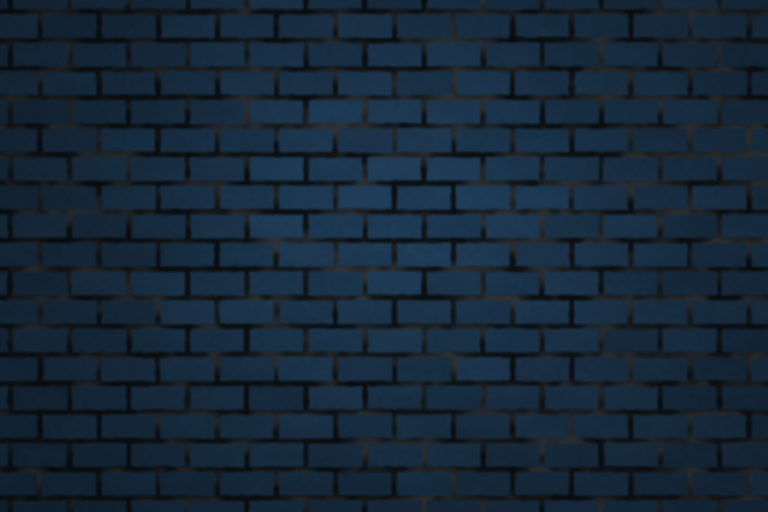
A WebGL 1 fragment shader for this texture:

```glsl
precision mediump float;
// A dim blue brick wall in running bond, seen slightly out of focus under
// a soft central light. Each brick is a rounded-box distance with its own
// tone and size; value noise wears the edges and stains the dark mortar.

uniform vec2 u_resolution;

#define COLUMNS 13.0
#define ROWS 17.9
#define ROW_SHIFT 0.51
#define COLUMN_SHIFT 0.323
#define HALF_JOINT 0.0046
#define SOFTNESS 0.0046
#define CORNER 0.004
#define BRICK_COLOR vec3(0.108, 0.210, 0.305)
#define MORTAR_DARK vec3(0.045, 0.058, 0.070)
#define MORTAR_PALE vec3(0.185, 0.195, 0.205)
#define LIGHT_CENTER vec2(0.52, 0.57)

float hash(vec2 p) {
  return fract(sin(dot(p, vec2(12.9898, 78.233))) * 43758.5453);
}

float noise(vec2 p) {
  vec2 i = floor(p);
  vec2 f = fract(p);
  f = f * f * (3.0 - 2.0 * f);
  float low = mix(hash(i), hash(i + vec2(1.0, 0.0)), f.x);
  float high = mix(hash(i + vec2(0.0, 1.0)), hash(i + vec2(1.0)), f.x);
  return mix(low, high, f.y);
}

float roundedBox(vec2 p, vec2 halfSize, float radius) {
  vec2 q = abs(p) - halfSize + radius;
  return length(max(q, 0.0)) + min(max(q.x, q.y), 0.0) - radius;
}

void main() {
  vec2 uv = gl_FragCoord.xy / u_resolution;
  float aspect = u_resolution.x / u_resolution.y;
  vec2 p = vec2(uv.x * aspect, uv.y);

  // Running bond: even rows move by half a brick
  float row = uv.y * ROWS + ROW_SHIFT;
  float evenRow = 1.0 - mod(floor(row), 2.0);
  float column = uv.x * COLUMNS + COLUMN_SHIFT + 0.5 * evenRow;
  vec2 grid = vec2(column, row);
  vec2 id = floor(grid);
  vec2 cellSize = vec2(aspect / COLUMNS, 1.0 / ROWS);

  // Brick outline with slight differences in size, place and wear
  vec2 jitter = vec2(hash(id + 3.1), hash(id + 7.7)) - 0.5;
  vec2 local = (fract(grid) - 0.5) * cellSize - jitter * 0.0016;
  vec2 halfSize = 0.5 * cellSize - HALF_JOINT - 0.001 * hash(id + 5.3);
  float wear = (noise(p * 70.0) - 0.5) * 0.0024;
  float edge = roundedBox(local, halfSize, CORNER) + wear;
  float brickMask = 1.0 - smoothstep(-SOFTNESS, SOFTNESS, edge);

  // Broad pool of light, weaker toward the left side
  vec2 toLight = (uv - LIGHT_CENTER) * vec2(1.0, 0.85);
  float light = 0.64 + 0.42 * exp(-7.0 * dot(toLight, toLight));
  light *= 0.94 + 0.08 * smoothstep(0.0, 0.4, uv.x);

  // Brick face: per-brick tone, cloudy stains and faint grain
  float tone = 0.93 + 0.14 * hash(id);
  tone += 0.08 * (noise(p * vec2(14.0, 28.0)) - 0.5);
  tone += 0.05 * (noise(p * 120.0) - 0.5);
  vec3 brick = BRICK_COLOR * tone * light;
  brick.r += 0.008 * (hash(id + 11.9) - 0.5);

  // Mortar: shadow under each course, pale ledge on the one below
  float ledge = -sin(6.2832 * row);
  float stain = 0.65 * noise(p * 17.0 + 4.0) + 0.35 * noise(p * 48.0);
  float paleness = smoothstep(0.25, 0.95, stain + 0.10 * ledge + 0.14 * (uv.x - 0.5));
  vec3 mortar = mix(MORTAR_DARK, MORTAR_PALE, paleness) * (0.45 + 0.55 * light);

  gl_FragColor = vec4(mix(mortar, brick, brickMask), 1.0);
}
```
